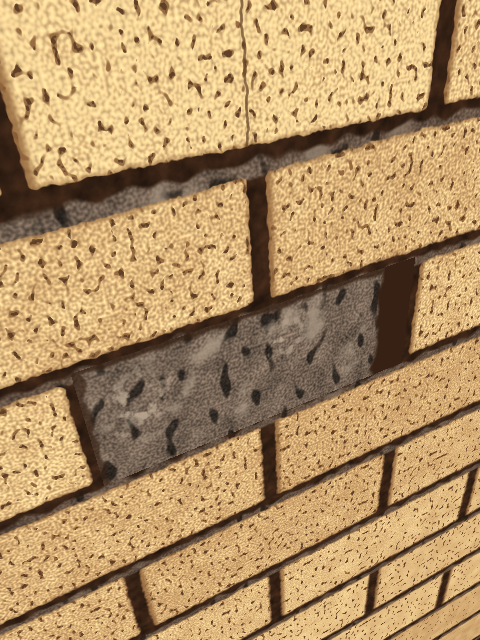
Give the GLSL for this texture, as a Shadertoy shader.

```glsl
#define BED_HALF 0.062
#define HEAD_HALF 0.068
#define BRICK_ASPECT 2.8
#define MISSING_CELL vec2(0.0, 1.0)
#define PIT_FREQ 21.0
#define GRAIN_FREQ 46.0
#define CREAM vec3(0.96, 0.83, 0.59)
#define TAN vec3(0.80, 0.63, 0.42)
#define BROWN vec3(0.56, 0.39, 0.23)
#define SHADOW vec3(0.21, 0.13, 0.08)
#define MORTAR vec3(0.47, 0.40, 0.34)
#define PALE_MORTAR vec3(0.66, 0.59, 0.51)

float hash(vec2 p) {
    p = fract(p * vec2(0.1031, 0.1137));
    p += dot(p, p.yx + 33.33);
    return fract((p.x + p.y) * p.x * 7.31);
}

vec2 gradient(vec2 cell) {
    float angle = 6.2832 * hash(cell + 57.0);
    return vec2(cos(angle), sin(angle));
}

float noise(vec2 p) {
    vec2 i = floor(p), f = p - i, e = vec2(1, 0);
    vec2 s = f * f * f * (f * (f * 6.0 - 15.0) + 10.0);
    float low = mix(dot(gradient(i), f), dot(gradient(i + e), f - e), s.x);
    float high = mix(dot(gradient(i + e.yx), f - e.yx), dot(gradient(i + 1.0), f - 1.0), s.x);
    return mix(low, high, s.y);
}

// Noise that fades out when finer than a pixel
float detail(vec2 p, float freq, float pixel) {
    return noise(p * freq) * (1.0 - smoothstep(0.5, 1.4, pixel * freq));
}

float fbm(vec2 p) {
    float sum = 0.0, amp = 0.6;
    for (int i = 0; i < 4; i++) {
        sum += amp * noise(p);
        p = mat2(1.6, 1.2, -1.2, 1.6) * p + 7.3;
        amp *= 0.5;
    }
    return sum;
}

// Wall coordinates: x in brick lengths, y in courses counted downward
vec2 wallCoords(vec2 q) {
    float depth = 1.1862 - 0.4908 * q.x - 0.5376 * q.y;
    return vec2(1.098 * (q.x - 0.3 * q.y + 0.065),
                3.087 * (q.y + 0.24 * q.x - 0.346)) / depth;
}

vec3 mortarColor(vec2 m, float pixel) {
    float lumps = fbm(m * 5.0);
    vec3 color = MORTAR * (0.96 + 0.45 * lumps + 0.5 * detail(m, GRAIN_FREQ, pixel));
    color = mix(color, PALE_MORTAR, smoothstep(0.08, 0.4, fbm(m * 3.0 + 4.0)) * 0.8);
    return color * (1.0 - 0.6 * smoothstep(0.22, 0.4, noise(m * vec2(8.0, 5.0) + 9.0)));
}

vec3 brickColor(vec2 m, vec2 cell, float edge, float leftGap, float pixel) {
    float tone = 0.18 + 0.5 * hash(cell + 13.0) + 0.45 * step(cell.y, -0.5);
    float grain = detail(m, GRAIN_FREQ, pixel);
    float pits = detail(m * vec2(1.0, 0.8), PIT_FREQ, pixel);
    vec3 color = mix(TAN, CREAM, clamp(tone + 0.7 * fbm(m * 4.0) + 0.8 * grain, 0.0, 1.0));
    color *= 1.0 + 0.22 * grain;
    color = mix(color, BROWN, smoothstep(0.2, 0.38, pits + 0.15 * noise(m * 3.0)) * 0.9);
    color = mix(color, SHADOW, smoothstep(0.36, 0.5, pits + 0.4 * grain) * 0.6);
    // Worn arris and the shaded left return
    color = mix(BROWN, color, 0.45 + 0.55 * smoothstep(0.0, 0.035, edge));
    return mix(color, BROWN, 0.7 * (1.0 - smoothstep(0.02, 0.07, leftGap)));
}

void mainImage(out vec4 fragColor, in vec2 fragCoord) {
    vec2 q = fragCoord / iResolution.y;
    vec2 wall = wallCoords(vec2(q.x, 1.0 - q.y));
    vec2 m = wall * vec2(BRICK_ASPECT, 1.0);
    float pixel = 0.6 * length(fwidth(m));

    // Running bond cell and signed offsets from the nearest joints
    float row = floor(wall.y);
    float along = wall.x + 0.5 * (1.0 - mod(row, 2.0));
    vec2 cell = vec2(floor(along), row);
    float bedId = floor(wall.y + 0.5);
    float bed = wall.y - bedId;
    float head = (along - floor(along + 0.5)) * BRICK_ASPECT;
    float wide = (1.0 - step(0.5, abs(bedId))) * (1.0 - smoothstep(0.0, 1.0, wall.x));
    float bedHalf = BED_HALF + 0.05 * wide;

    // Rounded, ragged brick outline
    vec2 inset = vec2(abs(head) - HEAD_HALF, abs(bed) - bedHalf);
    vec2 corner = max(0.04 - inset, 0.0);
    float edge = 0.04 - length(corner);
    edge += 0.018 * noise(m * 9.0) + 0.012 * detail(m, 25.0, pixel);

    // Joints: lit mortar on the ledge, shadow under the course above
    vec3 mortar = mortarColor(m, pixel);
    float ledge = smoothstep(-0.015, 0.025, bed + 0.07 * noise(m * 6.0));
    ledge *= 1.0 - smoothstep(bedHalf, bedHalf + 0.03, abs(bed));
    vec3 joint = SHADOW * (1.0 + 0.8 * fbm(m * 8.0));
    joint = mix(joint, mortar, ledge * (0.72 + 0.28 * wide));

    vec3 brick = brickColor(m, cell, edge, head > 0.0 ? head - HEAD_HALF : 1.0, pixel);
    vec3 color = mix(joint, brick, smoothstep(-pixel, pixel, edge));

    // Crack through the top course
    float crack = abs(wall.x - 0.484 - 0.018 * fbm(vec2(3.0, wall.y * 6.0))) * BRICK_ASPECT;
    float inTop = (1.0 - step(0.5, length(cell - vec2(0, -1)))) * step(0.0, edge);
    color = mix(color, BROWN * 0.7, inTop * 0.75 * (1.0 - smoothstep(0.004, 0.008 + pixel, crack)));

    // Empty socket: exposed mortar, cast shadow on the right, dark left rim
    if (distance(cell, MISSING_CELL) < 0.5) {
        float x = fract(along) + 0.02 * noise(m * 7.0);
        float shade = smoothstep(0.87, 0.89, x);
        shade = max(shade, 0.7 * (1.0 - smoothstep(0.012, 0.024, x)));
        shade = max(shade, 0.8 * (1.0 - smoothstep(0.02, 0.06, fract(wall.y) + 0.03 * noise(m * 6.0))));
        float bloom = smoothstep(0.5, 0.0, distance(m, vec2(0.38, 1.42)))
                    + smoothstep(0.35, 0.0, distance(m, vec2(1.57, 1.3)));
        mortar = mix(mortar, PALE_MORTAR * 1.1, bloom * smoothstep(0.0, 0.3, fbm(m * 9.0)));
        color = mix(mortar, SHADOW, shade);
    }
    fragColor = vec4(clamp(color, 0.0, 1.0), 1.0);
}
```
